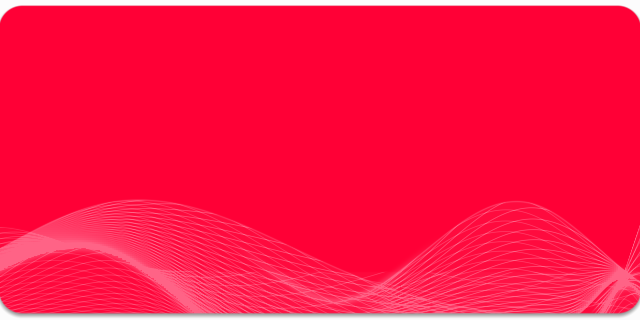
A Shadertoy shader for this background:

```glsl
const vec3 RED = vec3(1.0, 0.0, 0.21);
const vec3 PINK = vec3(1.0, 0.43, 0.56);
const float LINE_WIDTH = 0.0026;

// Bell curve with separate widths left and right of its centre
float bump(float x, float centre, float leftWidth, float rightWidth) {
    float t = (x - centre) / (x < centre ? leftWidth : rightWidth);
    return exp(-t * t);
}

float roundedBox(vec2 p, vec2 halfSize, float radius) {
    vec2 q = abs(p) - halfSize + radius;
    return length(max(q, 0.0)) + min(max(q.x, q.y), 0.0) - radius;
}

// Thin lines at whole values of v, fading to their mean where crowded
float contours(float v, float px) {
    float slope = max(length(vec2(dFdx(v), dFdy(v))) / px, 0.0001);
    float dist = abs(fract(v - 0.5) - 0.5) / slope;
    float line = 1.0 - smoothstep(0.0, max(LINE_WIDTH, px), dist);
    float mean = min(LINE_WIDTH * slope, 0.85);
    return mix(line, mean, smoothstep(0.3, 0.7, slope * px));
}

// Two crossing sets of lines that follow the space between two curves
float meshBand(vec2 p, float low, float high, float count, float skew, float px) {
    float s = (p.y - low) / max(high - low, 0.012);
    float level = count * sqrt(clamp(s, 0.0004, 1.5));
    float inside = smoothstep(-px, px, p.y - low) * smoothstep(-px, px, high - p.y);
    float rising = contours(level - skew * p.x, px);
    float falling = contours(level + skew * 0.6 * p.x, px);
    return inside * (0.1 + 0.5 * rising + 0.35 * falling);
}

// Soft bright ridge along a curve, corrected for its steepness
float ridge(float y, float curve, float width, float px) {
    float steepness = dFdx(curve) / px;
    float d = (y - curve) / (width * sqrt(1.0 + steepness * steepness));
    return exp(-d * d);
}

float waveLight(vec2 p, float px) {
    float x = p.x;

    // Guiding curves
    float leftHill = 0.375 * bump(x, 0.43, 0.6, 0.68);
    float arch = 0.524 * bump(x, 0.25, 0.66, 0.51) - 0.3;
    float rightHill = 0.37 * bump(x, 1.615, 0.385, 0.36);
    float valley = 0.375 * bump(x, 0.43, 0.6, 0.44) + rightHill
                 - 0.036 * bump(x, 1.06, 0.16, 0.16);
    float rightFloor = 0.15 * bump(x, 1.95, 0.12, 0.3) - 0.02;
    float leftFan = 0.15 + 0.14 * bump(x, 0.0, 0.3, 0.3);
    float smallArch = 0.187 * bump(x, 1.958, 0.09, 0.1) - 0.08;
    float rightFan = 0.135 + (x > 1.945 ? 3.0 : 0.8) * (x - 1.945);

    // Left hill, its inner arch and the fan at the left edge
    float light = meshBand(p, arch, leftHill, 32.0, 9.0, px);
    light += 0.75 * meshBand(p, -0.04, arch, 20.0, 12.0, px);
    light += 0.7 * meshBand(p, arch, leftFan, 14.0, 5.0, px);

    // Right hill, then the knot and fan at the right edge
    float hillMask = smoothstep(1.1, 1.25, x);
    light += hillMask * meshBand(p, rightFloor, valley, 21.0, 7.0, px);
    float knotMask = smoothstep(1.84, 1.88, x);
    light += knotMask * meshBand(p, smallArch, rightFan, 9.0, 6.0, px);
    light += 0.7 * knotMask * meshBand(p, -0.05, smallArch, 9.0, 25.0, px);

    // Bright folds where the lines gather
    float valleyMask = smoothstep(0.7, 0.95, x) * (1.0 - smoothstep(1.15, 1.4, x));
    light += 0.42 * ridge(p.y, arch, 0.013, px);
    light += 0.4 * valleyMask * ridge(p.y, valley, 0.012, px);
    light += 0.35 * ridge(p.y, leftHill, 0.0025, px) * smoothstep(0.0, 0.2, x);
    light += 0.4 * ridge(p.y, valley, 0.0025, px) * hillMask;
    light += 0.4 * knotMask * ridge(p.y, smallArch, 0.012, px);
    light += 0.45 * exp(-dot(p - vec2(1.95, 0.13), p - vec2(1.95, 0.13)) / 0.0008);
    return min(light, 0.9);
}

void mainImage(out vec4 fragColor, in vec2 fragCoord) {
    vec2 p = fragCoord / iResolution.xy * vec2(2.0, 1.0);
    float px = 1.0 / iResolution.y;

    // Card shape and the shadow beneath it
    vec2 centre = vec2(1.0, 0.5015);
    vec2 halfSize = vec2(1.003, 0.4805);
    float card = roundedBox(p - centre, halfSize, 0.073);
    float shadow = roundedBox(p - centre + vec2(0.0, 0.007), halfSize, 0.073);
    vec3 paper = vec3(mix(0.6, 0.99, smoothstep(-0.008, 0.012, shadow)));

    vec3 face = mix(RED, PINK, waveLight(p, px));
    vec3 color = mix(face, paper, smoothstep(-px, px, card));
    fragColor = vec4(color, 1.0);
}
```
